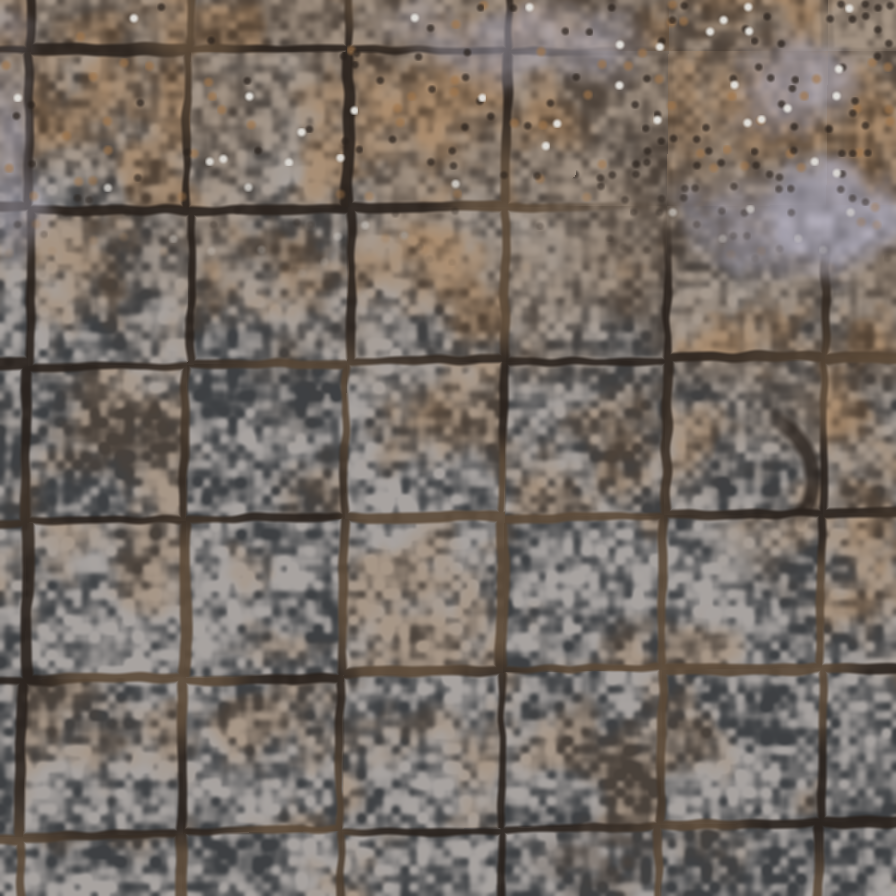
Give the GLSL for this texture, as a WebGL 2 fragment shader.

```glsl
#version 300 es
precision highp float;
uniform vec2 u_resolution;
out vec4 fragColor;

const vec3 SLATE = vec3(0.23, 0.25, 0.27);
const vec3 PALE = vec3(0.66, 0.65, 0.65);
const vec3 UMBER = vec3(0.31, 0.26, 0.22);
const vec3 SAND = vec3(0.64, 0.57, 0.50);
const vec3 OCHRE = vec3(0.60, 0.44, 0.28);
const vec3 SALT = vec3(0.65, 0.64, 0.70);
const vec3 JOINT_DARK = vec3(0.16, 0.13, 0.11);
const vec3 JOINT_TAN = vec3(0.36, 0.29, 0.22);

float hash(vec2 p) {
  vec3 q = fract(p.xyx * 0.1031);
  q += dot(q, q.yzx + 33.33);
  return fract((q.x + q.y) * q.z);
}

float noise(vec2 p) {
  vec2 i = floor(p), f = fract(p);
  f = f * f * (3.0 - 2.0 * f);
  return mix(mix(hash(i), hash(i + vec2(1, 0)), f.x),
             mix(hash(i + vec2(0, 1)), hash(i + vec2(1, 1)), f.x), f.y);
}

float fbm(vec2 p) {
  float sum = 0.0, amp = 0.53;
  for (int i = 0; i < 4; i++) {
    sum += amp * noise(p);
    p = p * 2.03 + 17.3;
    amp *= 0.5;
  }
  return sum;
}

// Signed offset from the nearest joint, in tile units
float jointOffset(float across, float along, float seed) {
  float line = floor(across + 0.5);
  float shift = hash(vec2(line, floor(along)) + seed) - 0.5;
  return across - line + 0.04 * shift + 0.02 * (noise(vec2(along * 7.0, line + seed)) - 0.5);
}

// Coverage of one joint family, with uneven widths
float joint(float across, float along, float seed) {
  float d = abs(jointOffset(across, along, seed));
  float worn = hash(vec2(floor(across + 0.5), floor(along)) + seed + 9.0);
  float w = 0.015 + 0.018 * pow(worn, 4.0) + 0.010 * noise(vec2(along * 5.0, across + seed));
  return 1.0 - smoothstep(w - 0.010, w + 0.018, d);
}

float blob(vec2 p, vec2 center, vec2 radius, float rough) {
  float d = length((p - center) / radius);
  return 1.0 - smoothstep(0.35, 1.15, d + 1.3 * (rough - 0.5));
}

// Round grains scattered on a jittered lattice
float specks(vec2 p, float density, float seed) {
  vec2 cell = floor(p);
  vec2 center = 0.3 + 0.4 * vec2(hash(cell + seed), hash(cell + seed + 5.0));
  float present = step(1.0 - density, hash(cell + seed + 11.0));
  return present * (1.0 - smoothstep(0.12, 0.48, length(fract(p) - center)));
}

vec3 granite(vec2 uv, vec2 tile, float wash) {
  float grain = 0.62 * noise(uv * 104.0) + 0.38 * noise(uv * 57.0 + 31.0);
  float patches = fbm(uv * 15.0 + tile * 13.7);
  float shade = 0.14 * (hash(tile + 3.0) - 0.5);
  float tone = grain + 0.75 * (patches - 0.5) + shade + 0.04;
  tone = smoothstep(0.16, 0.86, mix(tone, 0.52 + 0.62 * (tone - 0.52), wash));
  float rust = smoothstep(0.48, 0.75, fbm(uv * 11.0 + tile * 5.1 + 40.0));
  float warmth = clamp(0.14 + 0.75 * wash + 0.50 * rust, 0.0, 0.95);
  vec3 color = mix(mix(SLATE, PALE, tone), mix(UMBER, SAND, tone), warmth);
  return mix(color, OCHRE * (0.6 + 0.6 * tone), 0.45 * rust * (0.25 + 0.75 * wash));
}

void main() {
  vec2 uv = gl_FragCoord.xy / u_resolution;

  // Slightly skewed grid, about five and a half tiles each way
  vec2 grid = uv - vec2(0.0255 + 0.010 * uv.y, 0.075 + 0.020 * (uv.x - 0.5) * (1.0 - uv.y));
  grid /= vec2(0.1778, 0.1735);
  vec2 tile = floor(grid);
  float rough = fbm(uv * 13.0 + 70.0);
  float wash = smoothstep(0.58, 1.08, uv.y + 0.33 * uv.x + 0.5 * (rough - 0.5));

  vec3 color = granite(uv, tile, wash);

  // Joints: dark above, earthier below, buried in the upper right
  float seams = max(joint(grid.x, grid.y, 2.0), joint(grid.y, grid.x, 23.0));
  float buried = smoothstep(0.56, 0.72, uv.x + 0.1 * (rough - 0.5)) * smoothstep(0.68, 0.77, uv.y);
  float earth = smoothstep(0.30, 0.72, noise(uv * 9.0 + 12.0) + 0.25 * (0.5 - uv.y));
  color = mix(color, mix(JOINT_DARK, JOINT_TAN, earth), seams * 0.90 * (1.0 - 0.85 * buried));

  // Soil and pale salt deposits
  float soil = blob(uv, vec2(0.80, 0.80), vec2(0.09, 0.09), rough);
  soil = max(soil, blob(uv, vec2(0.67, 0.045), vec2(0.08, 0.045), rough));
  color = mix(color, UMBER, 0.55 * soil * noise(uv * 80.0 + 8.0));
  float crust = blob(uv, vec2(0.91, 0.76), vec2(0.13, 0.065), rough);
  crust = max(crust, 0.75 * blob(uv, vec2(0.89, 0.91), vec2(0.09, 0.06), rough));
  crust = max(crust, 0.65 * blob(uv, vec2(0.58, 0.95), vec2(0.15, 0.05), rough));
  crust = max(crust, 0.60 * blob(uv, vec2(0.01, 0.84), vec2(0.04, 0.14), rough));
  color = mix(color, SALT * (0.82 + 0.30 * noise(uv * 65.0)), 0.85 * crust);

  // Curved stain beside a joint
  vec2 arc = uv - vec2(0.833, 0.465);
  float stain = 1.0 - smoothstep(0.004, 0.014, abs(length(arc) - 0.074 + 0.008 * (rough - 0.5)));
  stain *= smoothstep(0.015, 0.055, arc.x) * smoothstep(-0.06, -0.03, arc.y);
  color = mix(color, JOINT_DARK, 0.75 * stain);

  // Loose grit in the weathered zone
  float debris = smoothstep(0.66, 0.85, uv.y);
  color = mix(color, OCHRE * 1.05, 0.65 * debris * specks(uv * 62.0, 0.07, 4.0));
  color = mix(color, JOINT_DARK, 0.70 * debris * specks(uv * 74.0, 0.05 + 0.12 * buried, 15.0));
  color = mix(color, vec3(0.88, 0.87, 0.85), debris * specks(uv * 70.0, 0.025 + 0.02 * buried, 27.0));

  fragColor = vec4(color, 1.0);
}
```
